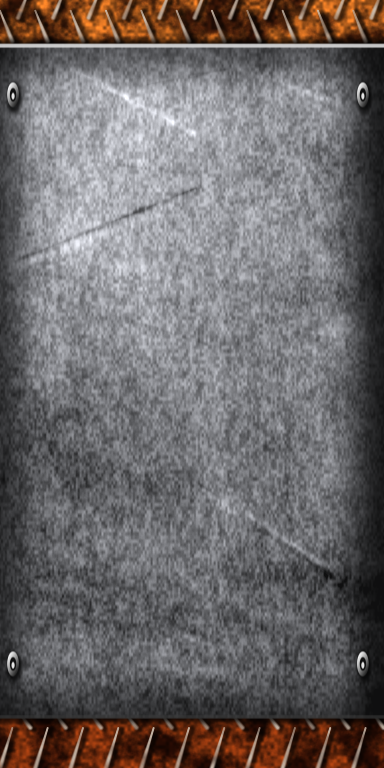
This background is drawn by a Shadertoy shader. Its source:

```glsl
float hash(vec2 p) {
    vec3 q = fract(vec3(p.xyx) * 0.1031);
    q += dot(q, q.yzx + 33.33);
    return fract((q.x + q.y) * q.z);
}

float noise(vec2 p) {
    vec2 i = floor(p), f = fract(p);
    f = f * f * (3.0 - 2.0 * f);
    return mix(mix(hash(i), hash(i + vec2(1, 0)), f.x),
               mix(hash(i + vec2(0, 1)), hash(i + vec2(1, 1)), f.x), f.y);
}

float fbm(vec2 p) {
    float sum = 0.0, amp = 0.5;
    for (int i = 0; i < 5; i++) {
        sum += amp * noise(p);
        p = mat2(1.6, 1.2, -1.2, 1.6) * p + 17.3;
        amp *= 0.5;
    }
    return sum;
}

float segment(vec2 p, vec2 a, vec2 b) {
    vec2 d = b - a;
    return length(p - a - d * clamp(dot(p - a, d) / dot(d, d), 0.0, 1.0));
}

float scratch(vec2 p, vec2 a, vec2 b, float width) {
    float d = segment(p, a, b) + 0.008 * (noise(p * 30.0) - 0.5);
    return exp(-d * d / (width * width)) * (0.3 + noise(p * 60.0));
}

float glow(vec2 p, vec2 center, vec2 size) {
    vec2 d = (p - center) / size;
    return exp(-dot(d, d));
}

// Brushed streaks running along the given slope
float streaks(vec2 p, float slope, float fine) {
    return noise(vec2(p.x * 3.0, (p.y - slope * p.x + 0.02 * noise(p * 5.0)) * fine)) - 0.5;
}

vec3 steel(vec2 p) {
    // Broad light, fading downwards and towards the sides
    float light = mix(0.36, 0.53, smoothstep(0.3, 1.4, p.y));
    light += 0.16 * glow(p, vec2(0.3, 1.64), vec2(0.35, 0.22));
    light += 0.14 * glow(p, vec2(0.2, 1.36), vec2(0.25, 0.13));
    light += 0.06 * glow(p, vec2(0.6, 1.2), vec2(0.3, 0.3));
    light += 0.06 * glow(p, vec2(0.55, 0.66), vec2(0.35, 0.16));
    light -= 0.10 * glow(p, vec2(0.15, 0.85), vec2(0.25, 0.14));
    light -= 0.13 * glow(p, vec2(0.82, 1.23), vec2(0.13, 0.05));
    light -= 0.12 * glow(p, vec2(0.95, 0.48), vec2(0.25, 0.06));

    // Long gouges
    light += 0.22 * scratch(p, vec2(0.19, 1.82), vec2(0.51, 1.65), 0.008);
    light += 0.14 * scratch(p, vec2(0.5, 1.87), vec2(0.88, 1.73), 0.010);
    light -= 0.20 * scratch(p, vec2(0.04, 1.32), vec2(0.51, 1.51), 0.006);
    light += 0.12 * scratch(p, vec2(0.03, 1.30), vec2(0.45, 1.46), 0.010);
    light -= 0.10 * scratch(p, vec2(0.6, 1.47), vec2(0.98, 1.53), 0.007);
    light += 0.18 * scratch(p, vec2(0.54, 0.72), vec2(0.84, 0.53), 0.011);
    light -= 0.15 * scratch(p, vec2(0.52, 0.74), vec2(0.86, 0.50), 0.007);
    light -= 0.13 * scratch(p, vec2(0.2, 0.50), vec2(0.56, 0.33), 0.010);
    light -= 0.10 * scratch(p, vec2(0.05, 0.49), vec2(0.3, 0.53), 0.007);

    // Scattered fine scratches
    for (float i = 0.0; i < 24.0; i++) {
        vec2 a = vec2(hash(vec2(i, 3.0)), 0.15 + 1.7 * hash(vec2(i, 8.0)));
        vec2 b = a + vec2(0.25, 0.2 * (hash(vec2(i, 5.0)) - 0.65));
        light += 0.15 * (hash(vec2(i, 11.0)) - 0.55) * scratch(p, a, b, 0.005);
    }

    // Sweeping streaks, strongest near both ends of the plate
    float ends = smoothstep(0.75, 0.4, p.y) + 0.5 * smoothstep(1.5, 1.75, p.y);
    light += 0.10 * ends * streaks(p, -0.35, 32.0);
    light += 0.06 * ends * streaks(p + 3.0, -0.12, 60.0);

    // Blotches, wear and upright grain
    light += 0.27 * (fbm(p * vec2(9, 7)) - 0.48);
    light += 0.27 * (fbm(p * vec2(52, 36)) - 0.48);
    light += 0.25 * (noise(p * vec2(195, 105)) - 0.5);
    light += 0.07 * (noise(p * vec2(110, 8)) - 0.5);

    // Shaded borders
    light *= mix(0.38, 1.0, smoothstep(-0.02, 0.13, p.x));
    light *= mix(0.22, 1.0, smoothstep(0.0, 0.16, 1.0 - p.x));
    light *= mix(0.55, 1.0, smoothstep(0.0, 0.14, 1.885 - p.y));
    light *= mix(0.5, 1.0, smoothstep(0.0, 0.13, p.y - 0.13));
    return max(light, 0.06) * vec3(0.98, 0.99, 1.025);
}

vec3 rust(vec2 p, float top) {
    float wear = fbm(p * 18.0 + 4.0);
    vec3 col = mix(vec3(0.16, 0.06, 0.02), vec3(0.68, 0.36, 0.11), smoothstep(0.25, 0.72, wear));
    col *= mix(vec3(0.8, 0.58, 0.5), vec3(1.15), top);
    col *= 0.6 + 0.8 * noise(p * 110.0);

    // Raised tread bars, leaning opposite ways in alternate rows
    for (float row = 0.0; row < 2.0; row++) {
        float y = mix(0.052 + 0.075 * row, 1.932 + 0.062 * row, top);
        float lean = mix(0.016, -0.016, abs(top - row));
        float reach = mix(0.052 - 0.03 * row, 0.040, top);
        vec2 q = vec2(mod(p.x + 0.045 * row + 0.03, 0.092) - 0.046, p.y - y);
        float shade = segment(q - vec2(0.009, -0.003), vec2(-lean, -reach), vec2(lean, reach));
        float d = segment(q, vec2(-lean, -reach), vec2(lean, reach));
        float taper = mix(0.004, 0.009, smoothstep(reach, -reach, q.y));
        col *= 1.0 - 0.6 * smoothstep(0.014, 0.002, shade);
        col = mix(col, vec3(0.80, 0.74, 0.68), smoothstep(taper, 0.001, d) * (0.5 + 0.5 * noise(p * 40.0)));
    }
    return col;
}

void mainImage(out vec4 fragColor, in vec2 fragCoord) {
    vec2 p = fragCoord / iResolution.xy * vec2(1, 2);
    float top = step(1.0, p.y);
    float inside = min(p.y - 0.13, 1.885 - p.y);
    vec3 band = rust(p, top) * mix(0.25, 1.0, smoothstep(0.0, 0.025, -inside));
    vec3 col = mix(band, steel(p), smoothstep(-0.003, 0.003, inside));

    // Bright upper rim and dull lower rim
    col = mix(col, vec3(0.85), 0.9 * smoothstep(0.008, 0.002, abs(p.y - 1.881)));
    col = mix(col, vec3(0.22), 0.6 * smoothstep(0.007, 0.002, abs(p.y - 0.133)));

    // Four rivets mirrored about the plate centre
    vec2 q = p - vec2(0.4895, 1.012);
    q = (q - sign(q) * vec2(0.4555, 0.741)) / vec2(0.016, 0.034);
    float r = length(q);
    col *= 1.0 - 0.75 * smoothstep(1.6, 0.8, length(q - vec2(0.2, -0.2)));
    float sheen = clamp(0.55 + 0.35 * q.y - 0.3 * q.x, 0.08, 1.0);
    col = mix(col, vec3(sheen), smoothstep(1.05, 0.85, r));
    col = mix(col, vec3(0.06), smoothstep(0.62, 0.42, r));
    col = mix(col, vec3(0.9), smoothstep(0.35, 0.15, length(q - vec2(0.0, -0.1))));
    fragColor = vec4(clamp(col, 0.0, 1.0), 1.0);
}
```
